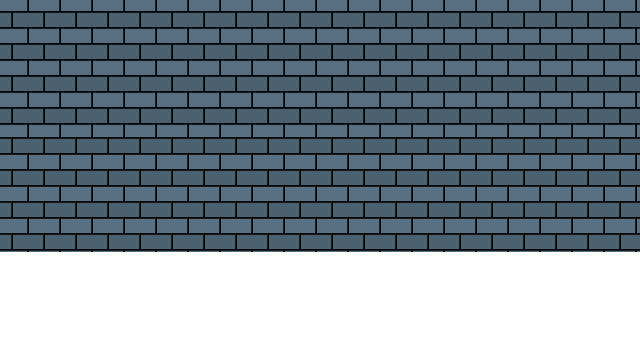
Give the GLSL for this pattern, as a WebGL 2 fragment shader.

```glsl
#version 300 es
precision highp float;

uniform vec2 u_resolution;
out vec4 fragColor;

// Distance to the nearest multiple of period
float gridDistance(float x, float period) {
    return abs(mod(x + 0.5 * period, period) - 0.5 * period);
}

// Antialiased coverage of a line with the given half width
float lineCoverage(float dist, float halfWidth, float pixel) {
    return clamp((halfWidth - dist) / pixel + 0.5, 0.0, 1.0);
}

void main() {
    // One unit is a brick course; the canvas is 40 by 22.5, measured from the top
    vec2 canvas = vec2(40.0, 22.5);
    vec2 uv = gl_FragCoord.xy / u_resolution;
    vec2 p = vec2(uv.x, 1.0 - uv.y) * canvas;
    vec2 pixel = canvas / u_resolution;

    // The wall is two stacked panels, each cutting its last course short
    float panelHeight = 7.875;
    float y = mod(p.y, panelHeight) - 0.745;
    float isLight = mod(floor(y), 2.0);

    // Running bond: light courses shift by half a brick
    float bedJoint = lineCoverage(gridDistance(y, 1.0), 0.056, pixel.y);
    float headJoint = lineCoverage(gridDistance(p.x - 0.755 - isLight, 2.0), 0.056, pixel.x);

    vec3 brick = mix(vec3(0.30, 0.38, 0.44), vec3(0.35, 0.44, 0.51), isLight);
    vec3 mortar = vec3(0.015, 0.02, 0.022);
    vec3 color = mix(brick, mortar, max(bedJoint, headJoint));

    // Blank area below the wall
    float below = clamp((p.y - 2.0 * panelHeight) / pixel.y + 0.5, 0.0, 1.0);
    fragColor = vec4(mix(color, vec3(1.0), below), 1.0);
}
```
